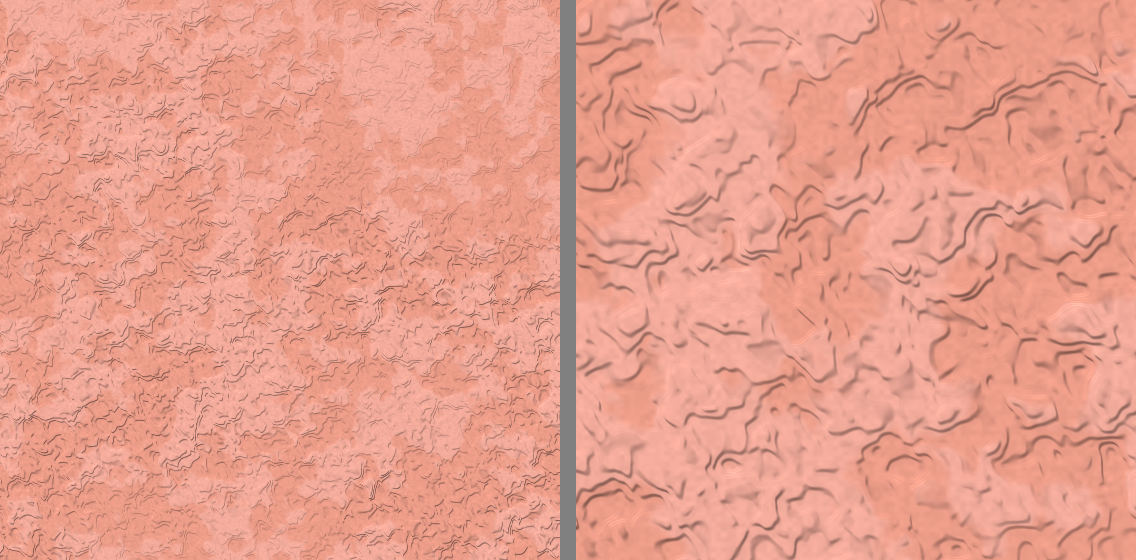
Left: the whole. Right: its middle third, enlarged.
A WebGL 2 fragment shader for this texture:

```glsl
#version 300 es
precision highp float;

uniform vec2 u_resolution;
out vec4 fragColor;

const vec3 CLAY = vec3(0.930, 0.617, 0.537);
const vec3 BLUSH = vec3(0.958, 0.675, 0.612);
const vec2 LIGHT_DIR = vec2(-0.5, 0.866);
const float RELIEF_SCALE = 38.0;
const float WARP_SCALE = 60.0;
const float WARP_AMOUNT = 0.012;
const float TERRACES = 6.0;
const float EDGE_SOFTNESS = 0.17;
const float EMBOSS_REACH = 0.0011;
const float PATCH_SCALE = 15.0;
const float WEAR_SCALE = 4.0;
const float SMOOTH_RELIEF = 0.12;
const float ROUGH_RELIEF = 0.38;
const float HIGHLIGHT = 0.35;
const float CREASE = 0.22;
const float GRAIN_SCALE = 330.0;
const float GRAIN_AMOUNT = 0.06;

float hash(vec2 cell) {
    return fract(sin(dot(cell, vec2(127.1, 311.7))) * 43758.5453);
}

float valueNoise(vec2 p) {
    vec2 cell = floor(p);
    vec2 f = fract(p);
    f = f * f * (3.0 - 2.0 * f);
    float low = mix(hash(cell), hash(cell + vec2(1.0, 0.0)), f.x);
    float high = mix(hash(cell + vec2(0.0, 1.0)), hash(cell + 1.0), f.x);
    return mix(low, high, f.y);
}

// Octaves are rotated to hide the lattice; the result lies in 0..1.
float fbm(vec2 p, int octaves) {
    const mat2 TURN = mat2(1.6, 1.2, -1.2, 1.6);
    float sum = 0.0;
    float weight = 0.5;
    float total = 0.0;
    for (int i = 0; i < octaves; i++) {
        sum += weight * valueNoise(p);
        total += weight;
        weight *= 0.5;
        p = TURN * p + vec2(17.3, 9.1);
    }
    return sum / total;
}

// Curly base field shared by the relief and the pigment
float curlField(vec2 p) {
    vec2 warp = vec2(valueNoise(p * WARP_SCALE + 3.7), valueNoise(p * WARP_SCALE + 31.2)) - 0.5;
    return fbm((p + WARP_AMOUNT * warp) * RELIEF_SCALE, 3);
}

// Flat shelves joined by short, crooked steps
float terrace(float field) {
    float level = field * TERRACES;
    float rise = smoothstep(0.5 - EDGE_SOFTNESS, 0.5 + EDGE_SOFTNESS, fract(level));
    return floor(level) + mix(fract(level), rise, 0.8);
}

void main() {
    vec2 uv = gl_FragCoord.xy / min(u_resolution.x, u_resolution.y);
    float field = curlField(uv);

    // Pigment flecks with borders that follow the relief
    float pigment = 0.4 * field + 0.6 * fbm(uv * PATCH_SCALE + 41.0, 5);
    vec3 color = mix(CLAY, BLUSH, smoothstep(0.47, 0.54, pigment));

    // Relief is deep in rough areas and faint in worn ones
    float roughness = smoothstep(0.30, 0.72, fbm(uv * WEAR_SCALE + 5.0, 5));
    float depth = mix(SMOOTH_RELIEF, ROUGH_RELIEF, roughness);

    // Emboss along the light direction
    vec2 reach = LIGHT_DIR * EMBOSS_REACH;
    float slope = terrace(curlField(uv + reach)) - terrace(curlField(uv - reach));
    slope = clamp(slope, -1.0, 1.0);
    float shade = 1.0 - depth * (max(slope, 0.0) + HIGHLIGHT * min(slope, 0.0));

    // Thin creases along every step, whatever its direction
    float fromStep = abs(fract(field * TERRACES) - 0.5);
    shade -= depth * CREASE * (1.0 - smoothstep(0.06, 0.24, fromStep));

    // Fine grain
    shade += GRAIN_AMOUNT * (valueNoise(uv * GRAIN_SCALE) - 0.5);

    fragColor = vec4(clamp(color * shade, 0.0, 1.0), 1.0);
}
```
